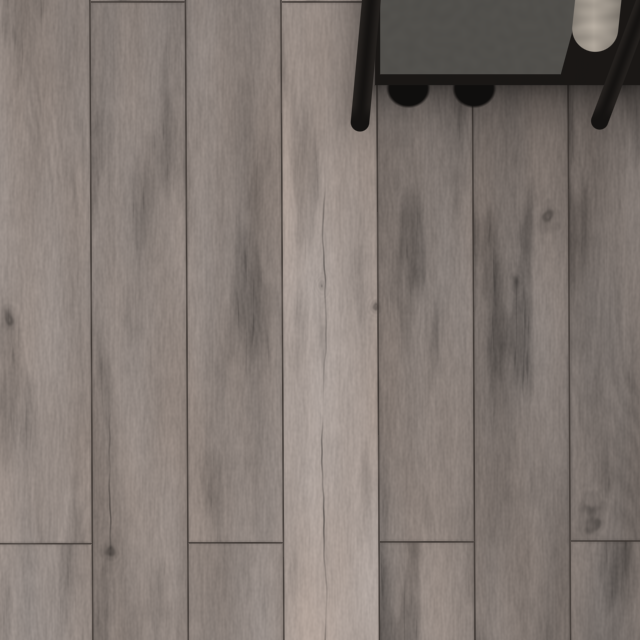
Reproduce this texture procedurally as a three.js fragment shader.

```glsl
// Grey-brown wood plank floor with staggered joints, under the corner of a dark wheeled rack.
varying vec2 vUv;

const float EDGE = 0.0013;
const float PLANK_WIDTH = 0.1493;
const float PLANK_LENGTH = 1.69;
const vec3 WARM_TINT = vec3(1.0, 0.918, 0.868);
const vec3 COOL_TINT = vec3(0.985, 0.93, 0.90);
const vec3 SEAM_COLOR = vec3(0.23, 0.205, 0.19);
const vec3 METAL_COLOR = vec3(0.10, 0.09, 0.083);
const vec3 PANEL_COLOR = vec3(0.315, 0.308, 0.293);
const vec3 ROLL_COLOR = vec3(0.69, 0.655, 0.61);

float hash(vec2 p) {
  return fract(sin(dot(p, vec2(127.1, 311.7))) * 4375.85);
}

vec2 gradientAt(vec2 cell) {
  float angle = 6.2832 * hash(cell);
  return vec2(cos(angle), sin(angle));
}

float noise(vec2 p) {
  vec2 i = floor(p), f = fract(p);
  vec2 u = f * f * f * (f * (f * 6.0 - 15.0) + 10.0);
  vec2 e = vec2(1.0, 0.0);
  float low = mix(dot(gradientAt(i), f), dot(gradientAt(i + e), f - e), u.x);
  float high = mix(dot(gradientAt(i + e.yx), f - e.yx), dot(gradientAt(i + 1.0), f - 1.0), u.x);
  return mix(low, high, u.y);
}

float fbm(vec2 p) {
  float sum = 0.0, gain = 1.0;
  for (int k = 0; k < 3; k++) {
    sum += gain * noise(p);
    p = p * 2.1 + 17.3;
    gain *= 0.45;
  }
  return sum;
}

float cover(float d) {
  return 1.0 - smoothstep(-EDGE, EDGE, d);
}

float segment(vec2 p, vec2 a, vec2 b, float radius) {
  vec2 ab = b - a;
  return length(p - a - ab * clamp(dot(p - a, ab) / dot(ab, ab), 0.0, 1.0)) - radius;
}

// Dark core with fading, grain-stretched rings around it
float knot(vec2 p, vec2 center, float size) {
  float d = length((p - center) * vec2(1.0, 0.6)) / size + 0.9 * noise(p * 55.0);
  return 0.45 * exp(-d * d * 2.0) + 0.10 * (0.5 + 0.5 * sin(d * 7.0)) * exp(-abs(d) * 0.5);
}

// Wandering vertical split between two heights, fading in and out
float crack(vec2 p, float x, float bottom, float top) {
  float wander = 0.010 * noise(vec2(p.y * 5.0, x * 40.0)) + 0.003 * noise(vec2(p.y * 28.0, x * 70.0));
  float d = abs(p.x - x - wander);
  float ends = smoothstep(bottom, bottom + 0.08, p.y) * (1.0 - smoothstep(top - 0.12, top, p.y));
  float strength = clamp(0.5 + 1.1 * noise(vec2(p.y * 13.0, x * 90.0)), 0.0, 1.0);
  return ends * strength * (1.0 - smoothstep(0.0, 0.0024, d));
}

// Brightness of one board: tone, smears, growth rings, fibres and pores
float woodTone(vec2 p, vec2 id) {
  float seed = hash(id + 3.7);
  vec2 q = p + vec2(seed * 7.0, seed * 19.0);
  float fromPale = id.x - 3.0;
  float tone = 0.53 + 0.10 * exp(-2.0 * fromPale * fromPale) - 0.009 * fromPale + 0.03 * (seed - 0.5);
  tone += 0.085 * fbm(q * vec2(12.0, 1.7));
  float smear = smoothstep(0.08, 0.55, fbm(q * vec2(18.0, 3.0) + 5.0));
  tone -= smear * (0.085 + 0.010 * fromPale);
  float ringField = noise(q * vec2(9.0, 1.7)) + 0.05 * noise(q * vec2(40.0, 8.0));
  float ringWeight = 0.013 * smoothstep(2.0, 3.0, abs(fromPale)) * smoothstep(-0.2, 0.4, noise(q * 5.0));
  tone += ringWeight * sin(ringField * 60.0);
  tone += 0.030 * noise(q * vec2(90.0, 6.0)) * (0.6 + smear);
  float pores = smoothstep(0.2, 0.6, noise(q * vec2(170.0, 16.0) + 9.0));
  tone -= pores * (0.014 + 0.05 * smear);
  return tone + 0.042 * noise(q * vec2(230.0, 34.0)) + 0.025 * noise(q * vec2(240.0, 150.0));
}

vec3 floorColor(vec2 p) {
  vec2 slanted = p + vec2(0.0045 * (p.y - 0.5) + 0.0066, 0.0);
  float column = floor(slanted.x / PLANK_WIDTH);
  float stagger = mix(0.1505 + 0.0007 * column, 0.997, mod(column, 2.0));
  vec2 cell = vec2(slanted.x / PLANK_WIDTH, (p.y - stagger) / PLANK_LENGTH);
  vec2 inside = fract(cell);
  vec2 gap = min(inside, 1.0 - inside) * vec2(PLANK_WIDTH, PLANK_LENGTH);
  float tone = woodTone(p, floor(cell));

  // Knots and splits
  float flaws = knot(p, vec2(0.503, 0.553), 0.004) + knot(p, vec2(0.588, 0.523), 0.006);
  flaws += knot(p, vec2(0.806, 0.56), 0.008) + knot(p, vec2(0.857, 0.66), 0.013);
  flaws += knot(p, vec2(0.925, 0.19), 0.018) + knot(p, vec2(0.015, 0.50), 0.011);
  flaws += knot(p, vec2(0.172, 0.14), 0.010);
  flaws += 0.6 * crack(p, 0.507, -0.1, 0.77) + 0.5 * crack(p, 0.171, 0.08, 0.40);
  flaws += 0.3 * crack(p, 0.818, 0.35, 0.62);
  tone *= 1.0 - 0.6 * clamp(flaws, 0.0, 1.0);

  // Room light, then the dark gaps between boards
  tone *= 1.03 - 0.11 * smoothstep(0.6, 1.1, p.x) - 0.06 * smoothstep(0.5, 1.0, p.y);
  float coolness = clamp(0.4 + 0.8 * fbm(p * vec2(9.0, 2.0)), 0.0, 1.0);
  vec3 color = tone * mix(WARM_TINT, COOL_TINT, coolness);
  float distanceToSeam = min(gap.x, gap.y);
  float seam = 1.0 - smoothstep(0.0002, 0.0023, distanceToSeam);
  float bevel = 1.0 - smoothstep(0.001, 0.006, distanceToSeam);
  float seamDepth = 0.78 + 0.25 * noise(p * 14.0);
  return mix(color * (1.0 - 0.07 * bevel), SEAM_COLOR, seamDepth * seam);
}

vec3 addLeg(vec3 color, vec2 p, vec2 top, vec2 foot, float radius) {
  float d = segment(p, top, foot, radius);
  float sheen = smoothstep(-radius, 0.0, d) * smoothstep(foot.y, foot.y + 0.03, p.y);
  return mix(color, METAL_COLOR * (0.8 + 0.6 * sheen), cover(d));
}

vec3 addRack(vec3 color, vec2 p) {
  float shelf = max(0.586 - p.x, 0.867 - p.y);
  color *= 1.0 - 0.5 * exp(-max(shelf, 0.0) * 22.0);
  for (int k = 0; k < 2; k++) {
    vec2 hub = vec2(0.638 + 0.103 * float(k), 0.862);
    float wheel = length((p - hub) * vec2(0.9, 1.0)) - 0.029;
    color = mix(color, METAL_COLOR * 0.6, 1.0 - smoothstep(-0.003, 0.003, wheel));
  }
  color = mix(color, METAL_COLOR, cover(shelf));
  float panel = max(max(0.594 - p.x, p.x - 0.876 - 0.27 * (p.y - 0.883)), 0.884 - p.y);
  color = mix(color, PANEL_COLOR * (1.0 + 0.04 * noise(p * 60.0)), cover(panel));
  float roll = segment(p, vec2(0.938, 1.03), vec2(0.930, 0.955), 0.036);
  float folds = 0.98 + 0.12 * noise(p * vec2(25.0, 60.0)) - 6.0 * abs(p.x - 0.928);
  color = mix(color, ROLL_COLOR * folds, cover(roll));
  color = addLeg(color, p, vec2(0.582, 1.02), vec2(0.5625, 0.809), 0.0145);
  return addLeg(color, p, vec2(1.012, 1.01), vec2(0.937, 0.811), 0.0135);
}

void main() {
  gl_FragColor = vec4(addRack(floorColor(vUv), vUv), 1.0);
}
```
